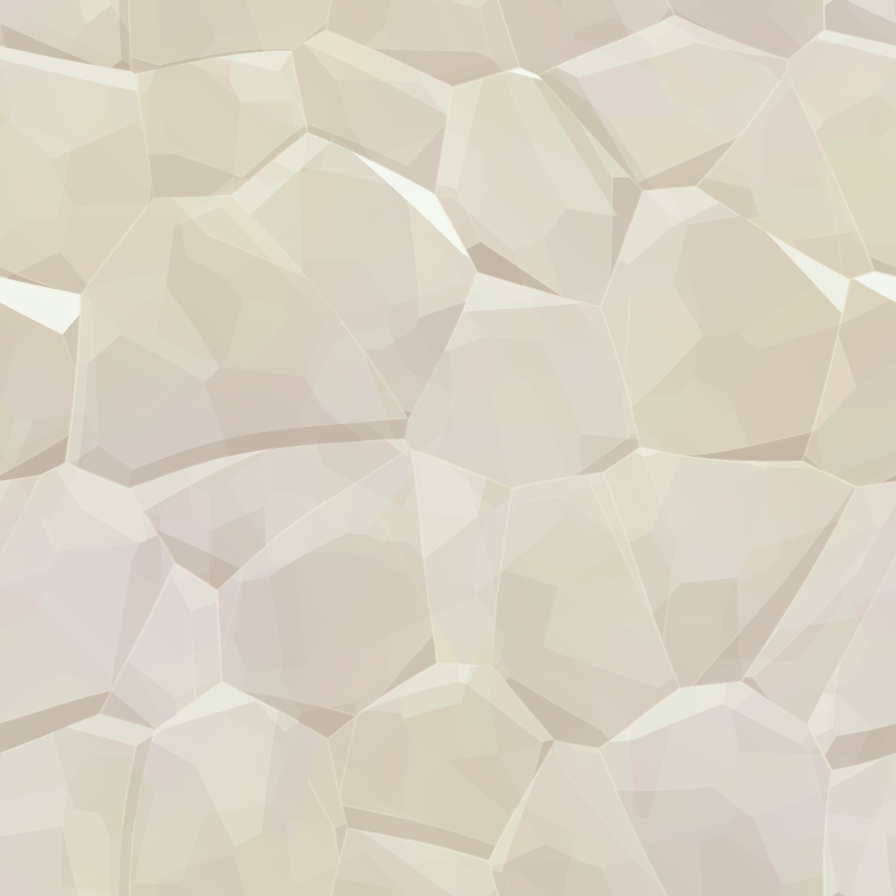
This texture is drawn by a Shadertoy shader. Its source:

```glsl
// Draws a tiling field of pale, translucent crystal facets in pearl and sand.

const float TAU = 6.28319;

// Layout, counted in whole repeats across the canvas
const float STONES = 5.0;
const float GHOSTS = 12.0;
const vec2 FACETS = vec2(7.0, 11.0);
const float FACET_WRAP = 64.0;
const float JITTER = 1.0;
const float SIZE_VARIATION = 0.48;
const float BEND = 0.028;
const float RIPPLE = 0.003;

// Relief and light
const vec2 LIGHT = vec2(-0.25, 0.97);
const float DOME = 1.5;
const float FACET_TILT = 0.50;
const float GHOST_TILT = 0.24;
const float STONE_TONE = 0.24;
const float BEVEL_WIDTH = 0.25;
const float BEVEL_TAPER = 0.95;
const float BEVEL_TILT = 0.82;
const float RIM_WIDTH = 0.0021;

// Colours
const vec3 PEARL = vec3(0.852, 0.826, 0.798);
const vec3 SAND = vec3(0.862, 0.836, 0.748);
const vec3 CREAM = vec3(0.920, 0.882, 0.792);
const vec3 SHADOW = vec3(0.755, 0.698, 0.632);
const vec3 GLINT = vec3(0.925, 0.940, 0.895);
const vec3 FLASH = vec3(0.965, 0.985, 0.960);
const vec3 RIM = vec3(0.940, 0.912, 0.840);

struct Cell { vec2 toSite; vec2 id; float power; };
struct Stone { Cell cell; float edge; float bevel; vec2 facing; vec3 chance; };

vec3 hash3(vec2 c, float seed) {
    vec3 q = fract(c.xyx * vec3(0.1031, 0.1130, 0.0973) + seed * 0.137);
    q += dot(q, q.yzx + 33.33);
    return fract((q.xxy + q.yzz) * q.zyx);
}

// Whole-number wrap that stays exact at the seam
vec2 wrapSquare(vec2 square, float count) {
    return floor(square - count * floor((square + 0.5) / count) + 0.5);
}

// One weighted site of a wrapping, jittered grid
Cell siteAt(vec2 p, vec2 square, float count, float seed) {
    vec2 id = wrapSquare(square, count);
    vec3 h = hash3(id, seed);
    vec2 r = square + 0.5 + JITTER * (h.xy - 0.5) - p;
    return Cell(r, id, dot(r, r) - SIZE_VARIATION * h.z);
}

// Straight-sided cell that holds the point
Cell nearestCell(vec2 p, float count, float seed) {
    Cell best = Cell(vec2(0.0), vec2(0.0), 1e3);
    for (int y = -2; y <= 2; y++)
    for (int x = -2; x <= 2; x++) {
        Cell c = siteAt(p, floor(p) + vec2(x, y), count, seed);
        if (c.power < best.power) best = c;
    }
    return best;
}

// Large cell, its rim distance and the tapered bevel cut along each side
Stone stoneAt(vec2 p) {
    Cell own = nearestCell(p, STONES, 1.0);
    Stone s = Stone(own, 1e3, 1e3, vec2(0.0), vec3(0.0));
    for (int y = -2; y <= 2; y++)
    for (int x = -2; x <= 2; x++) {
        Cell c = siteAt(p, floor(p) + vec2(x, y), STONES, 1.0);
        vec2 across = c.toSite - own.toSite;
        float span = length(across);
        if (span < 0.001) continue;
        vec2 facing = across / span;
        float edge = (c.power - own.power) / (2.0 * span);
        vec3 chance = hash3(own.id + 7.0 * c.id, 5.0);
        float along = dot(vec2(-facing.y, facing.x), -own.toSite);
        float width = BEVEL_WIDTH * (chance.x - 0.4)
                    + BEVEL_TAPER * (chance.y - 0.5) * along;
        float bevel = edge - min(width, BEVEL_WIDTH);
        s.edge = min(s.edge, edge);
        if (bevel < s.bevel) { s.bevel = bevel; s.facing = facing; s.chance = chance; }
    }
    return s;
}

vec3 crystal(vec2 uv) {
    // Gentle bends vary the stone sizes; half a square keeps rims off the seam
    vec2 p = uv + BEND * sin(TAU * (uv.yx + vec2(0.15, 0.4)))
           + RIPPLE * sin(TAU * (uv.yx * vec2(2.0, 3.0) + uv * vec2(1.0, 2.0)));
    Stone stone = stoneAt(p * STONES + 0.5);
    vec3 stoneRnd = hash3(stone.cell.id, 9.0);

    // Facets are turned and stretched within each stone
    vec2 local = -stone.cell.toSite / STONES;
    float angle = TAU * stoneRnd.y;
    mat2 turn = mat2(cos(angle), sin(angle), -sin(angle), cos(angle));
    Cell facet = nearestCell(turn * local * FACETS + 30.0 * stoneRnd.xz, FACET_WRAP, 2.0);
    Cell ghost = nearestCell(p * GHOSTS, GHOSTS, 3.0);
    vec3 facetRnd = hash3(facet.id, 11.0);
    vec3 ghostRnd = hash3(ghost.id, 13.0);

    // Light on the domed stone, its facets and its bevels
    vec2 dome = local + (facet.toSite / FACETS) * turn;
    vec2 tilt = DOME * dome + FACET_TILT * (facetRnd.xy - 0.5)
              + GHOST_TILT * (ghostRnd.xy - 0.5);
    float tone = 0.8 * dot(tilt, LIGHT) + STONE_TONE * (stoneRnd.z - 0.5) - 0.02;
    float onBevel = step(stone.bevel, 0.0);
    float slope = dot(stone.facing, LIGHT);
    tone += onBevel * BEVEL_TILT * slope * (0.4 + 0.6 * stone.chance.z);

    // Slow drift between pearl and sand, with a hue of its own per facet
    float drift = 0.56 + 0.34 * sin(TAU * (uv.x - uv.y) - 0.6)
                - 0.28 * sin(TAU * uv.y - 0.4) + 0.10 * sin(TAU * (2.0 * uv.x + uv.y));
    tone += 0.07 * sin(TAU * (uv.x + uv.y) + 1.0);
    vec3 color = mix(PEARL, SAND, clamp(drift + 0.5 * (facetRnd.z - 0.5), 0.0, 1.0));
    color += 0.022 * (ghostRnd.z - 0.5) * vec3(0.6, -0.5, 0.8);
    color = mix(color, CREAM, 0.6 * smoothstep(0.74, 0.90, facetRnd.x) * clamp(drift, 0.2, 1.0));

    color = mix(color, SHADOW, clamp(-tone, 0.0, 0.85));
    color = mix(color, GLINT, clamp(tone, 0.0, 0.75));
    float flash = onBevel * step(0.74, stone.chance.z) * smoothstep(0.45, 0.8, slope);
    color = mix(color, FLASH, 0.8 * flash);

    // Thin pale rims, fading in and out from facet to facet
    float rim = 1.0 - smoothstep(0.3 * RIM_WIDTH, RIM_WIDTH, stone.edge / STONES);
    float crease = 1.0 - smoothstep(0.0, RIM_WIDTH, abs(stone.bevel) / STONES);
    return mix(color, RIM, max(rim * (0.1 + 0.6 * facetRnd.y), 0.4 * crease * facetRnd.z));
}

void mainImage(out vec4 fragColor, in vec2 fragCoord) {
    // Four samples per pixel smooth the facet borders
    vec3 sum = vec3(0.0);
    for (int i = 0; i < 4; i++) {
        vec2 offset = vec2(i % 2, i / 2) * 0.5 - 0.25;
        sum += crystal((fragCoord + offset) / iResolution.xy);
    }
    fragColor = vec4(sum / 4.0, 1.0);
}
```
